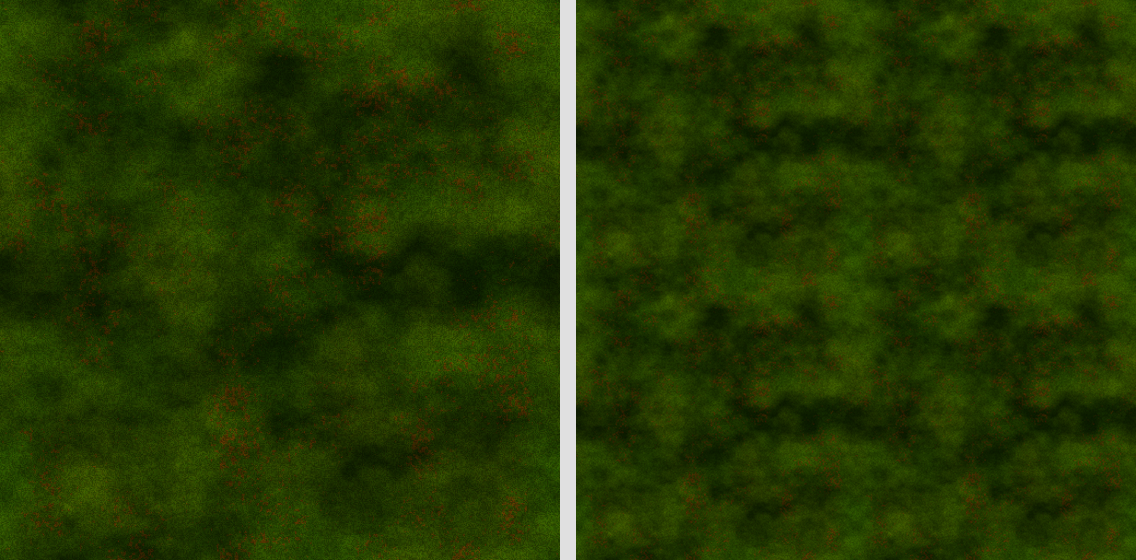
Left: one tile. Right: repeated 2 by 2.
A three.js fragment shader for this texture:

```glsl
// Dark mossy ground: soft green blotches, fine grain and scattered rust flecks, tiling.
#define BLOTCH_REPEATS vec2(6.0, 8.0)
#define BLOTCH_CONTRAST 1.85
#define BLOTCH_ROUGHNESS 0.65
#define RUST_REPEATS vec2(12.0, 14.0)
#define FLECK_REPEATS vec2(180.0)
#define RUST_START 1.18
#define RUST_FULL 1.50
#define GRAIN_REPEATS 512.0
#define GRAIN_STRENGTH 0.43
#define CLUMP_STRENGTH 0.14
#define TINT_STRENGTH 0.26

varying vec2 vUv;

const vec3 DEEP_MOSS = vec3(0.050, 0.110, 0.0);
const vec3 BRIGHT_MOSS = vec3(0.205, 0.322, 0.0);
const vec3 RUST = vec3(0.320, 0.185, 0.005);

float hash(vec2 cell, float seed) {
  vec3 p = fract(vec3(cell.xyx + seed * 17.3) * 0.1031);
  p += dot(p, p.yzx + 33.33);
  return fract((p.x + p.y) * p.z);
}

// Value noise whose lattice wraps after a whole number of repeats.
float wrapNoise(vec2 uv, vec2 repeats, float seed) {
  vec2 p = uv * repeats;
  vec2 cell = floor(p);
  vec2 f = p - cell;
  vec2 w = f * f * f * (f * (f * 6.0 - 15.0) + 10.0);
  vec2 lo = mod(cell, repeats);
  vec2 hi = mod(cell + 1.0, repeats);
  float bottom = mix(hash(lo, seed), hash(vec2(hi.x, lo.y), seed), w.x);
  float top = mix(hash(vec2(lo.x, hi.y), seed), hash(hi, seed), w.x);
  return mix(bottom, top, w.y);
}

// Octaves double the repeats, so the sum still tiles; result is 0 to 1.
float wrapFbm(vec2 uv, vec2 repeats, float roughness, float seed) {
  float sum = 0.0;
  float total = 0.0;
  float weight = 1.0;
  for (int i = 0; i < 5; i++) {
    sum += weight * wrapNoise(uv, repeats, seed + float(i) * 3.7);
    total += weight;
    weight *= roughness;
    repeats *= 2.0;
  }
  return sum / total;
}

void main() {
  // Broad light and dark moss
  float blotch = wrapFbm(vUv, BLOTCH_REPEATS, BLOTCH_ROUGHNESS, 1.0);
  float light = clamp(0.5 + (blotch - 0.5) * BLOTCH_CONTRAST, 0.0, 1.0);
  vec3 color = mix(DEEP_MOSS, BRIGHT_MOSS, light);

  // Hue drift between cool and yellowish green
  float drift = wrapFbm(vUv, BLOTCH_REPEATS.yx, 0.5, 61.0) - 0.5;
  color.r *= 1.0 + 0.45 * drift;

  // Fine grain, small clumps and red tint
  vec2 grainUv = vUv + 0.5 / GRAIN_REPEATS;
  float grain = wrapNoise(grainUv, vec2(GRAIN_REPEATS), 41.0) - 0.5;
  float clump = wrapNoise(vUv, vec2(GRAIN_REPEATS * 0.375), 46.0) - 0.5;
  float tint = wrapNoise(grainUv, vec2(GRAIN_REPEATS), 51.0) - 0.5;

  // Rust flecks gathered into loose patches, frayed by the grain
  float patches = wrapFbm(vUv, RUST_REPEATS, 0.55, 81.0);
  float flecks = wrapFbm(vUv, FLECK_REPEATS, 0.4, 101.0);
  float rust = smoothstep(RUST_START, RUST_FULL, patches + flecks + 0.2 * tint);
  color = mix(color, RUST * (0.6 + 0.6 * light), 0.85 * rust);

  color *= 1.0 + GRAIN_STRENGTH * grain + CLUMP_STRENGTH * clump;
  color.r *= 1.0 + TINT_STRENGTH * tint;

  gl_FragColor = vec4(color, 1.0);
}
```
